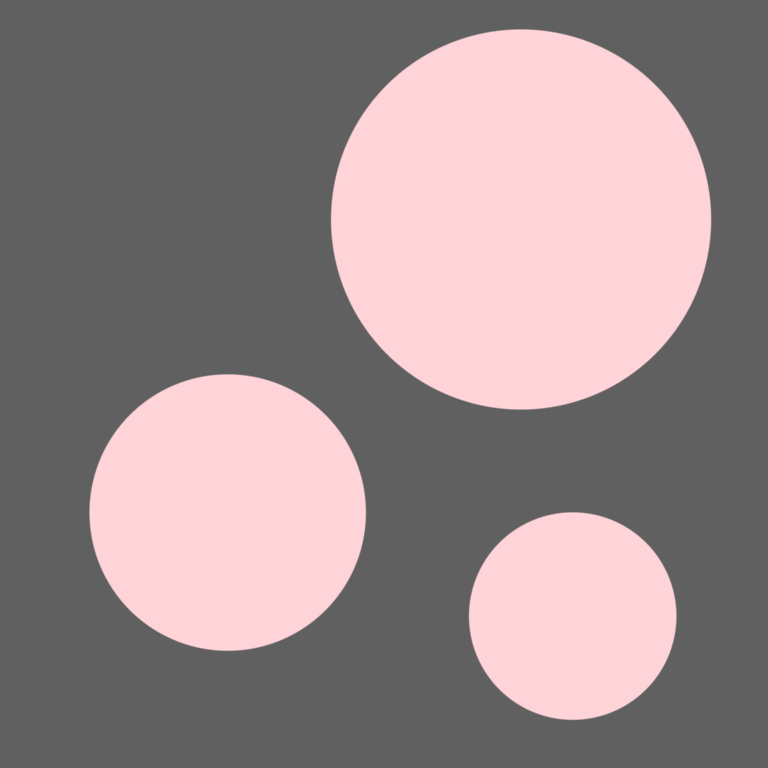
A Shadertoy shader for this background:

```glsl
const vec3 GREY = vec3(0.378);
const vec3 PINK = vec3(1.0, 0.83, 0.85);

float circleDistance(vec2 point, vec2 center, float radius) {
    return length(point - center) - radius;
}

// Coverage of a shape, softened over the given width
float coverage(float dist, float softness) {
    return 1.0 - smoothstep(-softness, softness, dist);
}

void mainImage(out vec4 fragColor, in vec2 fragCoord) {
    vec2 uv = fragCoord / iResolution.xy;
    float softness = 1.0 / iResolution.y;

    // Three separate discs: large, medium and small
    float discs = circleDistance(uv, vec2(0.6785, 0.7142), 0.2475);
    discs = min(discs, circleDistance(uv, vec2(0.2965, 0.3326), 0.18));
    discs = min(discs, circleDistance(uv, vec2(0.7457, 0.1978), 0.1351));

    // Flat backdrop with the discs on top
    vec3 color = mix(GREY, PINK, coverage(discs, softness));
    fragColor = vec4(color, 1.0);
}
```
